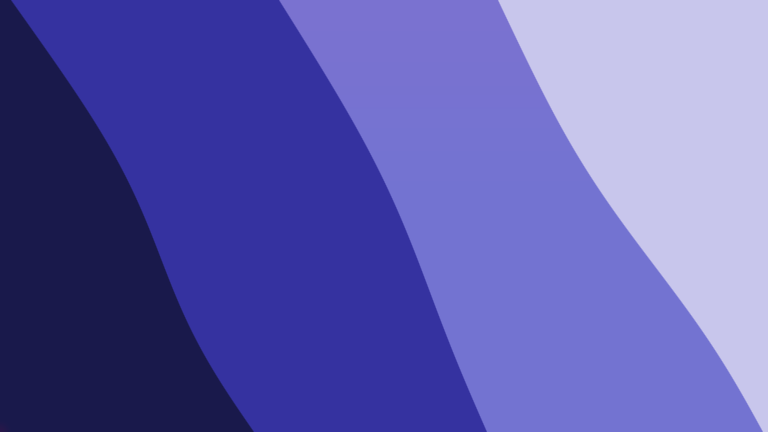
A WebGL 2 fragment shader for this background:

```glsl
#version 300 es
precision highp float;
// Four flat bands, from dark navy to pale lavender, split by wavy diagonals.
// Each border is a slanted line bent by three sine harmonics that vanish at
// the top and bottom; the bands are layered left to right with smooth edges.

uniform vec2 u_resolution;
out vec4 fragColor;

const float PI = 3.14159265;

// Border position across the canvas at depth t (0 top, 1 bottom)
float border(float t, float start, float slant, vec3 waves) {
    return start + slant * t + dot(waves, sin(PI * t * vec3(1.0, 2.0, 3.0)));
}

// Antialiased coverage of the area to the right of a border
float rightOf(float x, float edge) {
    float d = x - edge;
    return clamp(d / fwidth(d) + 0.5, 0.0, 1.0);
}

void main() {
    vec2 uv = gl_FragCoord.xy / u_resolution;
    float depth = 1.0 - uv.y;

    // Navy ground with a faint plum tint in the lower left corner
    vec2 corner = gl_FragCoord.xy / u_resolution.y;
    vec3 navy = mix(vec3(0.16, 0.09, 0.29), vec3(0.098, 0.098, 0.294),
                    smoothstep(0.0, 0.03, length(corner)));
    vec3 indigo = vec3(0.208, 0.198, 0.628);
    // Periwinkle leans to violet near the top
    vec3 periwinkle = mix(vec3(0.478, 0.447, 0.816), vec3(0.451, 0.451, 0.820),
                          smoothstep(0.0, 0.5, depth));
    vec3 lavender = vec3(0.784, 0.776, 0.925);

    // Layer the bands from left to right
    float first = border(depth, 0.0143, 0.3164, vec3(0.0117, 0.0124, -0.0033));
    float second = border(depth, 0.3633, 0.2708, vec3(0.0208, 0.0046, -0.0013));
    float third = border(depth, 0.6484, 0.3451, vec3(-0.0143, -0.0091, 0.0026));
    vec3 color = mix(navy, indigo, rightOf(uv.x, first));
    color = mix(color, periwinkle, rightOf(uv.x, second));
    color = mix(color, lavender, rightOf(uv.x, third));

    fragColor = vec4(color, 1.0);
}
```
